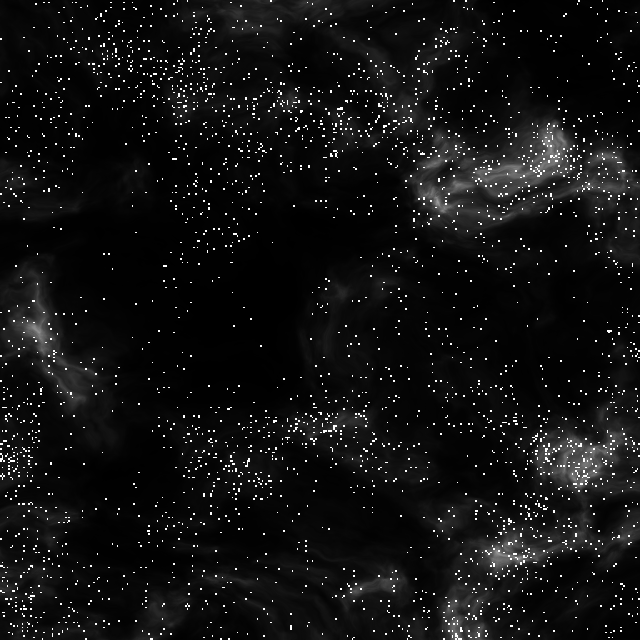
A Shadertoy shader for this texture:

```glsl
// Dark grey nebula with wispy filaments and clustered square white stars.

float hash(vec2 p) {
    vec3 q = fract(p.xyx * 0.1031);
    q += dot(q, q.yzx + 33.33);
    return fract((q.x + q.y) * q.z);
}

float noise(vec2 p) {
    vec2 cell = floor(p), f = fract(p);
    vec2 w = f * f * f * (f * (f * 6.0 - 15.0) + 10.0);
    return mix(mix(hash(cell), hash(cell + vec2(1, 0)), w.x),
               mix(hash(cell + vec2(0, 1)), hash(cell + vec2(1, 1)), w.x), w.y);
}

// Fractal noise rescaled to roughly zero mean and unit deviation
float fbm(vec2 p) {
    float sum = 0.0, amplitude = 0.5;
    for (int i = 0; i < 6; i++) {
        sum += amplitude * (noise(p) - 0.5);
        p = mat2(1.6, 1.2, -1.2, 1.6) * p + 17.3;
        amplitude *= 0.5;
    }
    return sum / 0.12;
}

// Logarithmic gas density: broad clouds, creased filaments and fine fibres
float gasDensity(vec2 uv) {
    vec2 p = uv * vec2(1.0, 1.25);
    vec2 warp = vec2(fbm(p * 3.0 + 41.0), fbm(p * 3.0 + 73.0));
    vec2 swirled = p + 0.045 * warp;

    float cloud = fbm(swirled * 3.5 + 5.0);
    float wisps = fbm(swirled * 8.0 + 29.0);
    float filament = (0.8 - abs(fbm(swirled * 3.2 + 91.0))) / 0.6;
    float fibres = fbm(swirled * 32.0 + 57.0);

    vec2 fromHollow = (uv - vec2(0.45, 0.6)) / vec2(0.4, 0.2);
    float hollow = exp(-dot(fromHollow, fromHollow));
    return 0.6 * cloud + 0.5 * wisps + 0.5 * filament + 0.2 * fibres
         + 0.2 - 0.9 * hollow;
}

// One square star at most per cell, more likely in gas and in clusters
float stars(vec2 uv) {
    vec2 grid = uv * 384.0;
    vec2 cell = floor(grid);
    vec2 center = (cell + 0.5) / 384.0;
    float crowding = 0.55 * gasDensity(center) + 0.65 * fbm(center * 6.0 + 131.0);
    float chance = min(0.014 * exp(crowding), 0.16);

    vec2 offset = abs(grid - cell - 0.5);
    float square = 1.0 - smoothstep(0.4, 0.5, max(offset.x, offset.y));
    return square * step(hash(cell + 211.0), chance);
}

void mainImage(out vec4 fragColor, in vec2 fragCoord) {
    vec2 uv = fragCoord / iResolution.xy;
    float gas = min(0.021 * exp(1.2 * gasDensity(uv)), 0.6);
    fragColor = vec4(vec3(mix(gas, 1.0, stars(uv))), 1.0);
}
```
